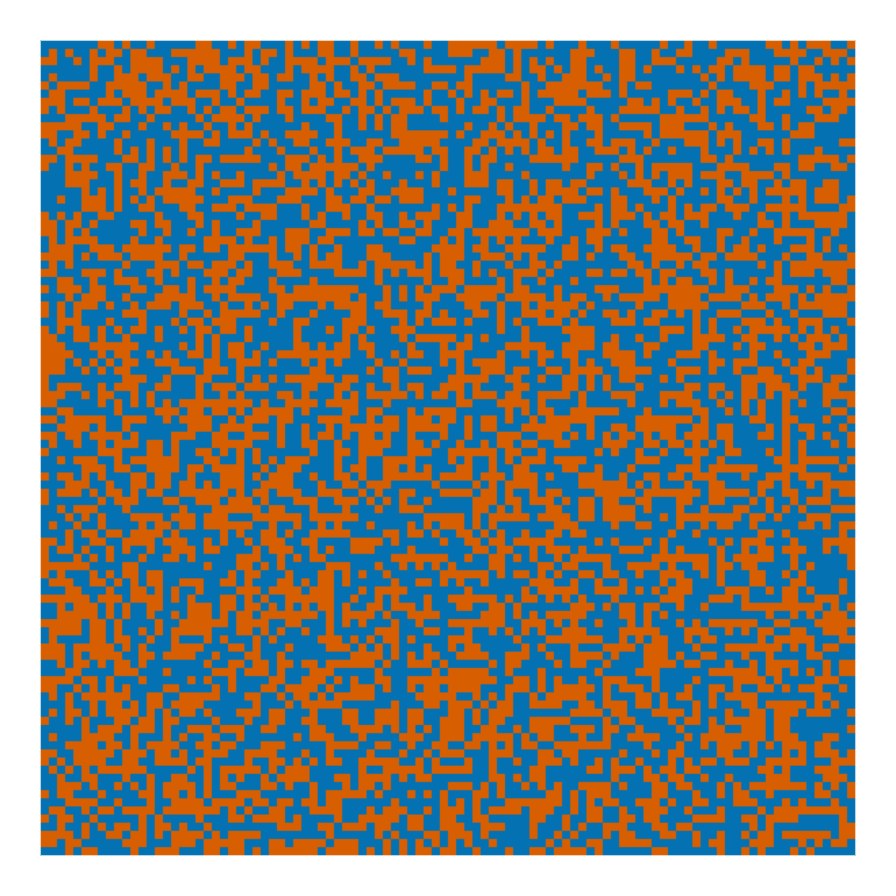
This texture is drawn by a three.js fragment shader. Its source:

```glsl
// Random two-colour mosaic: a 100 x 100 grid of square cells, each orange or blue
// by a hashed coin toss, framed by a plain white margin. Cell edges are softened
// by blending the four nearest cells across a narrow band.
varying vec2 vUv;

const float CELLS = 100.0;

// Random value from 0 to 1 for a cell
float hash(vec2 cell) {
  vec3 p = fract(cell.xyx * vec3(0.1031, 0.1030, 0.0973) + 0.371);
  p += dot(p, p.yzx + 33.33);
  return fract((p.x + p.y) * p.z);
}

// 1 for an orange cell, 0 for a blue one; border cells extend outwards
float isOrange(vec2 cell) {
  return step(hash(clamp(cell, 0.0, CELLS - 1.0)), 0.485);
}

// Cell pattern with soft boundaries
float mosaic(vec2 grid) {
  vec2 corner = floor(grid - 0.5);
  vec2 blend = smoothstep(0.38, 0.62, fract(grid - 0.5));
  float lower = mix(isOrange(corner), isOrange(corner + vec2(1.0, 0.0)), blend.x);
  float upper = mix(isOrange(corner + vec2(0.0, 1.0)), isOrange(corner + 1.0), blend.x);
  return mix(lower, upper, blend.y);
}

void main() {
  vec3 blue = vec3(0.01, 0.445, 0.70);
  vec3 orange = vec3(0.845, 0.37, 0.005);
  vec3 paper = vec3(1.0);

  // The mosaic fills the central square, leaving 1/22 of the canvas on each side
  vec2 grid = (vUv * 1.1 - 0.05) * CELLS;
  vec3 color = mix(blue, orange, mosaic(grid));

  // White margin
  vec2 inset = 0.5 / 1.1 - abs(vUv - 0.5);
  float field = smoothstep(-0.001, 0.001, min(inset.x, inset.y));
  gl_FragColor = vec4(mix(paper, color, field), 1.0);
}
```
